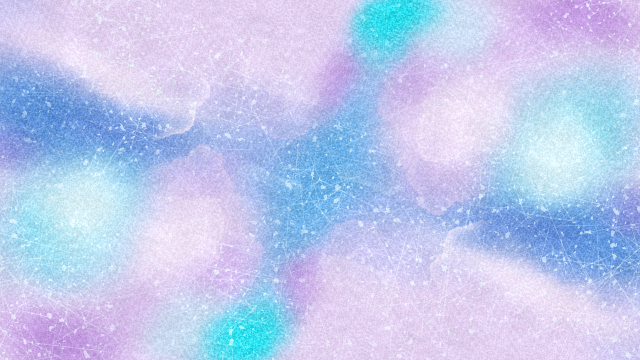
Write a Shadertoy shader that draws this background.

```glsl
// Pastel watercolour sky with half-turn symmetry: soft rotated washes are
// painted over a pink ground, then torn paper-like cloud rims are laid on top.
// Layers of fine scratches, dust specks and grain give the worn surface.

#define WARP 0.075
#define TEAR 1.05
#define HATCH_LAYERS 16
#define SCRATCH_GAIN 0.32
#define SPECK_GAIN 0.62
#define GRAIN_SCALE 300.0
#define GRAIN_GAIN 0.15

const vec3 PINK = vec3(.885, .81, .94);
const vec3 MILK = vec3(.95, .90, .97);
const vec3 LILAC = vec3(.77, .76, .94);
const vec3 MAUVE = vec3(.79, .66, .91);
const vec3 ORCHID = vec3(.72, .53, .86);
const vec3 VIOLET = vec3(.42, .43, .82);
const vec3 PERI = vec3(.54, .68, .91);
const vec3 BLUE = vec3(.36, .58, .86);
const vec3 SKY = vec3(.38, .68, .90);
const vec3 TEAL = vec3(.48, .85, .93);
const vec3 AQUA = vec3(.10, .87, .92);
const vec3 MIST = vec3(.77, .88, .95);
const vec3 FROST = vec3(.91, .96, .98);

vec2 p, warped; // position, and position bent by noise
vec3 col;
float pixel;

float hash(vec2 q) {
  return fract(sin(dot(q, vec2(127.1, 311.7))) * 43758.545);
}

float noise(vec2 q) {
  vec2 i = floor(q), f = fract(q);
  f = f * f * (3.0 - 2.0 * f);
  return mix(mix(hash(i), hash(i + vec2(1, 0)), f.x),
             mix(hash(i + vec2(0, 1)), hash(i + 1.0), f.x), f.y);
}

float fbm(vec2 q) {
  float sum = 0.0, amp = 0.5;
  for (int i = 0; i < 5; i++) {
    sum += amp * noise(q);
    q = mat2(1.6, 1.2, -1.2, 1.6) * q + 7.3;
    amp *= 0.5;
  }
  return sum;
}

mat2 turned(float angle) {
  float c = cos(angle), s = sin(angle);
  return mat2(c, -s, s, c);
}

// Soft elliptical spot with a broad top; shape is centre and radii
float spot(vec2 q, vec4 shape, float angle) {
  float d = length(turned(angle) * (q - shape.xy) / shape.zw);
  return exp(-d * d * d);
}

// A spot and its half-turn twin, painted over the colour
void wash(vec4 shape, float angle, vec3 ink, float amount) {
  float cover = max(spot(warped, shape, angle), spot(-warped, shape, angle));
  col = mix(col, ink, cover * amount);
}

// Ragged rim that faces one way and fades toward the inside
float rim(vec2 q, vec4 shape, float facing) {
  vec2 e = (q - shape.xy) / shape.zw;
  float d = length(e) - 1.0 + TEAR * (fbm(q * 11.0 + shape.xy * 31.0) - 0.5);
  float side = dot(normalize(e + 1e-4), vec2(cos(facing), sin(facing)));
  float fill = smoothstep(.03, -.03, d) * exp(min(d, 0.0) * 3.5);
  return smoothstep(0.0, 0.9, side) * (fill + 0.25 * exp(-abs(d) * 45.0));
}

void torn(vec4 shape, float facing, vec3 ink, float amount) {
  float cover = max(rim(p, shape, facing), rim(-p, shape, facing));
  col = mix(col, ink, min(cover * amount, 1.0));
}

// Turned grids with one tilted hairline per cell
float hatch(vec2 size) {
  float sum = 0.0;
  for (int i = 0; i < HATCH_LAYERS; i++) {
    float k = float(i);
    vec2 q = (turned(k * 2.4 + size.x) * p + k * 1.37) / size;
    vec2 cell = floor(q) + k, f = fract(q) - 0.5;
    float tilt = 0.7 * (hash(cell) - 0.5);
    float offset = 0.3 * (hash(cell + 9.2) - 0.5);
    float line = smoothstep(pixel, 0.0, abs(f.y - offset - tilt * f.x) * size.y);
    sum += line * smoothstep(0.5, 0.15, abs(f.x)) * smoothstep(0.45, 1.0, hash(cell + 4.6));
  }
  return sum;
}

// Jittered dust, one possible flake in each cell
float specks(vec2 q, float scale) {
  q *= scale;
  vec2 cell = floor(q);
  vec2 jitter = 0.3 + 0.4 * vec2(hash(cell + 3.1), hash(cell + 8.7));
  vec2 e = turned(6.283 * hash(cell + 1.9)) * (fract(q) - jitter);
  float size = 0.04 + 0.13 * hash(cell + 5.3);
  float d = length(e * vec2(1.0, 0.6)) + 0.16 * (noise(q * 6.0) - 0.5);
  float soft = 0.6 * pixel * scale;
  return step(0.66, hash(cell)) * smoothstep(size + soft, size - soft, d);
}

void mainImage(out vec4 fragColor, in vec2 fragCoord) {
  p = (fragCoord - 0.5 * iResolution.xy) / iResolution.y;
  pixel = max(1.0 / iResolution.y, 0.0015);
  warped = p + WARP * (vec2(fbm(p * 7.0), fbm(p * 7.0 + 40.0)) - 0.5);
  col = PINK;

  // Blue bands
  wash(vec4(0, 0, .56, .16), -.24, PERI, .95);
  wash(vec4(-.72, .15, .40, .135), -.35, BLUE, 1.0);
  wash(vec4(0, 0, .40, .12), 1.03, SKY, .9);
  wash(vec4(-.89, .08, .11, .06), 0.0, VIOLET, .45);
  wash(vec4(-.56, .11, .18, .06), -.3, VIOLET, .3);

  // Pink clouds and purple shades
  wash(vec4(.38, .16, .23, .17), .7, PINK, .9);
  wash(vec4(.27, .27, .12, .08), .6, MAUVE, .7);
  wash(vec4(.35, .02, .14, .07), .4, MAUVE, .45);
  wash(vec4(.55, .37, .17, .08), .3, MAUVE, .4);
  wash(vec4(.04, .29, .06, .11), -.5, ORCHID, .7);
  wash(vec4(-.11, .37, .15, .16), 0.0, PINK, .95);
  wash(vec4(-.20, .21, .15, .08), 0.0, LILAC, .7);
  wash(vec4(.72, .46, .19, .09), -.2, ORCHID, .75);
  wash(vec4(-.89, .48, .13, .08), 0.0, LILAC, .8);

  // Cyan and white glows
  wash(vec4(.38, .41, .11, .09), .5, MIST, .8);
  wash(vec4(.215, .445, .14, .085), .65, AQUA, .95);
  wash(vec4(.70, .11, .24, .16), .45, TEAL, .95);
  wash(vec4(.66, .08, .13, .13), .6, FROST, .85);
  wash(vec4(.41, .17, .13, .10), .7, MILK, .85);
  wash(vec4(-.58, .29, .28, .055), -.45, MILK, .8);

  // Torn cloud rims
  torn(vec4(-.43, .235, .12, .12), -.54, MILK, .8);
  torn(vec4(-.10, .27, .12, .14), -1.77, LILAC, .7);
  torn(vec4(-.06, .38, .14, .15), -2.13, MILK, .4);
  torn(vec4(.41, .13, .21, .22), -2.5, PINK, .6);
  torn(vec4(.41, .16, .13, .12), -2.76, MILK, .6);
  torn(vec4(.15, .04, .11, .08), -1.9, MIST, .4);

  // Worn surface
  float wear = smoothstep(0.25, 0.7, fbm(p * 4.0 + 12.0)) + 0.35;
  float lines = 0.75 * hatch(vec2(.19, .045)) + 0.8 * hatch(vec2(.46, .13));
  col = mix(col, FROST + .03, min(SCRATCH_GAIN * wear * lines, 0.75));
  float dust = specks(p, 30.0) + specks(turned(0.6) * p + 4.7, 62.0);
  col = mix(col, FROST + .03, SPECK_GAIN * min(wear * dust, 1.0));
  col += GRAIN_GAIN * (noise(turned(0.5) * p * GRAIN_SCALE) - 0.5) * (1.55 - col.r);
  col += 0.08 * (fbm(p * 16.0) - 0.48);

  fragColor = vec4(clamp(col, 0.0, 1.0), 1.0);
}
```
